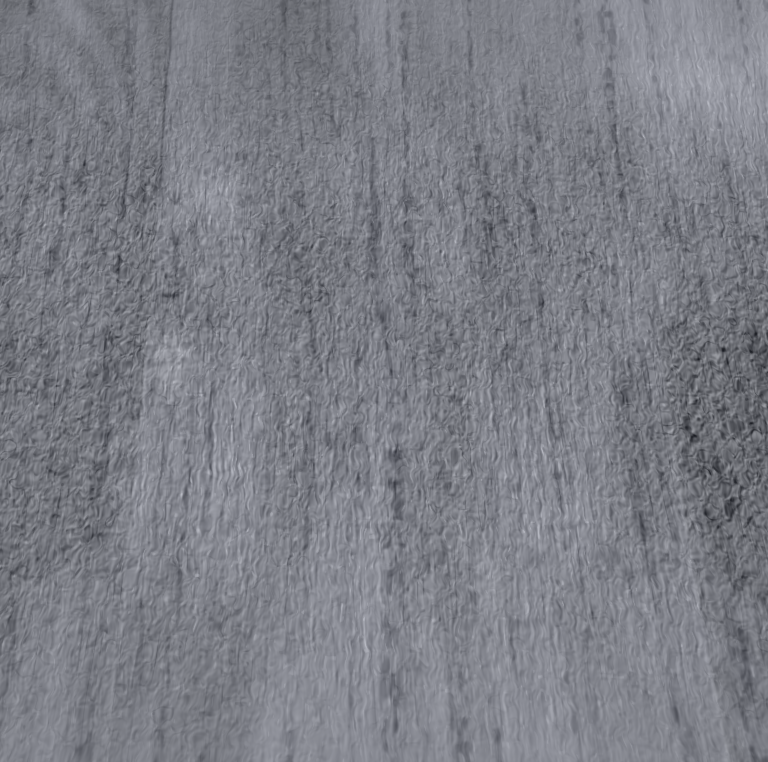
A WebGL 2 fragment shader for this texture:

```glsl
#version 300 es
precision highp float;
// Weathered blue-grey wooden boards receding in perspective, with fibres and crumbling grain.
uniform vec2 u_resolution;
out vec4 fragColor;

float hash(vec2 p) {
  return fract(sin(dot(p, vec2(127.1, 311.7))) * 43758.5453);
}

float noise(vec2 p) {
  vec2 i = floor(p), f = fract(p);
  f = f * f * (3.0 - 2.0 * f);
  return mix(mix(hash(i), hash(i + vec2(1, 0)), f.x),
             mix(hash(i + vec2(0, 1)), hash(i + vec2(1, 1)), f.x), f.y);
}

float fbm(vec2 p) {
  float sum = 0.0, amp = 0.5;
  for (int i = 0; i < 4; i++) {
    sum += amp * noise(p);
    p = p * 2.03 + 17.3;
    amp *= 0.5;
  }
  return sum;
}

// Soft elliptical patch
float blob(vec2 p, vec2 centre, vec2 size) {
  vec2 d = (p - centre) / size;
  return exp(-dot(d, d));
}

// Thin winding cracks along the mid level of a noise field
float cracks(vec2 p) {
  return 1.0 - smoothstep(0.02, 0.15, abs(noise(p) - 0.5));
}

// Surface height: long fibres on sound wood, short crumbs on rough wood
float relief(vec2 b, float rough) {
  float fibre = noise(b * vec2(215.0, 32.0)) + 0.6 * noise(b * vec2(310.0, 90.0) + 9.0);
  float crumb = noise(b * vec2(165.0, 110.0) + 40.0) + 0.7 * noise(b * vec2(290.0, 190.0));
  return mix(fibre, crumb, 0.15 + 0.75 * rough);
}

void main() {
  vec2 p = gl_FragCoord.xy / u_resolution;

  // Board plane: lines converge towards the top, rows get closer together
  vec2 board = vec2((p.x - 0.45) * (1.0 + 0.4 * p.y), p.y + 0.4 * p.y * p.y);
  float leftBoard = 1.0 - smoothstep(-0.318, -0.312, board.x);
  float rightBoard = smoothstep(0.495, 0.502, board.x);
  vec2 grain = board;
  grain.x += 0.014 * (noise(board * vec2(5.0, 3.0)) - 0.5);
  grain.x += 0.005 * (noise(board * vec2(22.0, 12.0)) - 0.5);
  // Small warp keeps the crumbs irregular
  vec2 crumbly = grain + vec2(0.006, 0.011) * (vec2(noise(board * vec2(70.0, 60.0)),
                 noise(board * vec2(80.0, 55.0) + 31.0)) - 0.5);

  // Focus is sharp across the middle and soft at both ends
  float focus = smoothstep(-0.32, 0.42, p.y) * (1.0 - 0.68 * smoothstep(0.68, 1.05, p.y));

  // Wear: broad stains, rough patches and smooth ones
  float rough = 0.37 + 1.15 * (fbm(grain * vec2(9.0, 3.0) + 3.7) - 0.47);
  rough += 0.30 * leftBoard * smoothstep(0.05, 0.5, p.y);
  rough += 0.26 * rightBoard * (1.0 - smoothstep(0.5, 0.65, p.y));
  rough += 0.48 * blob(p, vec2(0.38, 0.9), vec2(0.11, 0.17));
  rough += 0.30 * blob(p, vec2(0.44, 0.62), vec2(0.11, 0.13));
  rough += 0.32 * blob(p, vec2(0.95, 0.48), vec2(0.08, 0.12));
  rough -= 0.55 * blob(p, vec2(0.94, 0.92), vec2(0.16, 0.13));
  rough -= 0.25 * blob(p, vec2(0.26, 0.73), vec2(0.06, 0.07));

  // Curved growth rings on the outer boards
  float ringL = length((p - vec2(0.03, 0.8)) * vec2(1.0, 0.65));
  float ringR = length((p - vec2(1.02, 0.42)) * vec2(1.0, 0.6));
  float bend = 7.0 * noise(p * 9.0);
  rough += 0.13 * leftBoard * smoothstep(0.55, 0.9, p.y) * sin(ringL * 150.0 + bend);
  rough += 0.10 * rightBoard * (1.0 - smoothstep(0.4, 0.6, p.y)) * sin(ringR * 150.0 + bend);
  rough = clamp(rough, 0.0, 1.0);

  float tone = 0.566 - 0.135 * rough;

  // Narrow dark streaks along the grain, broken up by crumbs
  float streak = smoothstep(0.62, 0.95, noise(grain * vec2(66.0, 2.2) + 5.0));
  tone -= streak * (0.015 + 0.10 * smoothstep(0.3, 0.8, noise(crumbly * vec2(130.0, 60.0))));
  tone += 0.04 * (noise(grain * vec2(95.0, 5.0)) - 0.5);

  // Side light on the relief
  float slope = relief(crumbly, rough) - relief(crumbly + vec2(-0.002, 0.003), rough);
  tone += 0.245 * slope * focus;

  // Cracks between fibres and around crumbs, deep pits, small glints
  float split = cracks(grain * vec2(105.0, 13.0)) * smoothstep(0.3, 0.75, noise(grain * vec2(60.0, 24.0)));
  float crumble = cracks(crumbly * vec2(95.0, 62.0) + 8.0)
                * smoothstep(0.35, 0.8, noise(crumbly * vec2(75.0, 45.0) + 15.0));
  tone -= focus * (0.075 * split + 0.11 * crumble * (0.2 + 0.8 * rough));
  float pit = noise(crumbly * vec2(170.0, 105.0) + 71.0);
  tone -= 0.12 * smoothstep(0.66, 0.95, pit) * (0.3 + 0.7 * rough) * focus;
  float glint = noise(crumbly * vec2(270.0, 85.0) + 23.0);
  tone += 0.10 * smoothstep(0.75, 0.97, glint) * (1.0 - 0.5 * rough) * focus;

  // Pale scuffs and one short crack beside the left joint
  float scuff = noise(crumbly * vec2(150.0, 60.0) + 12.0);
  tone += 0.18 * scuff * blob(p, vec2(0.222, 0.525), vec2(0.026, 0.035));
  tone += 0.08 * scuff * blob(p, vec2(0.265, 0.74), vec2(0.04, 0.03));
  tone += 0.08 * scuff * blob(p, vec2(0.635, 0.24), vec2(0.018, 0.03));
  tone += 0.06 * blob(p, vec2(0.93, 0.9), vec2(0.1, 0.05)) * noise(p * 20.0);
  tone -= 0.2 * blob(p, vec2(0.22, 0.612), vec2(0.014, 0.0035));

  // Joints: shadowed at the far end, with a lit edge nearer by
  float wobble = 0.004 * (noise(vec2(board.y * 14.0, 2.0)) - 0.5);
  float jointL = exp(-pow((board.x + 0.315 + wobble) / 0.0026, 2.0));
  float jointR = exp(-pow((board.x - 0.498 + wobble) / 0.003, 2.0));
  tone += jointL * mix(0.05, -0.10, smoothstep(0.6, 0.85, p.y));
  tone += jointR * 0.05 * (1.0 - smoothstep(0.45, 0.6, p.y));

  // Cool grey, a little more neutral where the wood is worn
  vec3 colour = tone + vec3(-0.002, 0.006, 0.042 - 0.012 * rough);
  fragColor = vec4(clamp(colour, 0.0, 1.0), 1.0);
}
```
